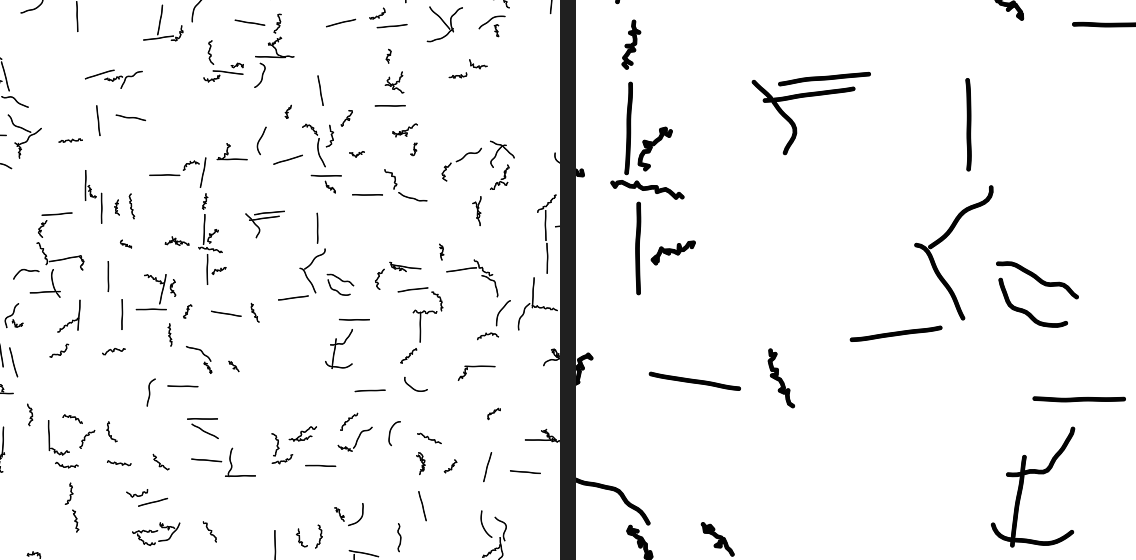
Left, the full canvas; right, a detail of the centre.
Write a Shadertoy shader that draws this pattern.

```glsl
// Scattered short ink strokes on white: straight dashes, soft bends and tight squiggles.
// A jittered cell grid places them; each is a short walk whose heading is steered
// by layered sines, and the nearest distance to any walk gives the ink.

#define GRID 10.0            // cells across the canvas
#define STROKES_PER_CELL 3
#define PRESENCE 0.70        // chance that a stroke is drawn
#define BUNCHING 0.30        // chance that a stroke joins the first of its cell
#define BUNCH_SPREAD 0.03
#define STROKE_LENGTH 0.053
#define STEPS 20             // segments per stroke
#define HALF_WIDTH 0.00140
#define STRAIGHT_SHARE 0.32
#define SQUIGGLE_SHARE 0.42

const float TAU = 6.2831853;
const vec3 PAPER = vec3(1.0);
const vec3 INK = vec3(0.01);

// Four random values from one seed
vec4 hash4(vec3 seed) {
    vec4 q = fract(seed.xyzx * vec4(0.1031, 0.1030, 0.0973, 0.1099));
    q += dot(q, q.wzxy + 33.33);
    return fract((q.xxyz + q.yzzw) * q.zywx);
}

float segmentDistance(vec2 p, vec2 a, vec2 b) {
    vec2 ab = b - a;
    float t = clamp(dot(p - a, ab) / dot(ab, ab), 0.0, 1.0);
    return length(p - a - ab * t);
}

// Walk away from the start, turning with the layered sines
float strokeDistance(vec2 p, vec2 start, vec4 shape, vec4 wave) {
    // Headings favour the horizontal and the vertical
    float jitter = shape.y * 2.0 - 1.0;
    float heading = floor(shape.x * 4.0) * TAU / 4.0;
    float swing = 0.04;
    float bend = 0.12 * (wave.x - 0.5);
    float frequency = 9.0;

    if (shape.z > 1.0 - SQUIGGLE_SHARE) {
        heading += jitter * 0.8;
        swing = mix(0.65, 1.45, wave.y);
        bend = 2.0 * (wave.x - 0.5);
        frequency = mix(17.0, 32.0, wave.z);
    } else if (shape.z > STRAIGHT_SHARE) {
        heading += jitter * 0.75;
        swing = mix(0.1, 0.45, wave.y);
        bend = 2.2 * (wave.x - 0.5);
        frequency = mix(5.0, 14.0, wave.z);
    } else {
        heading += jitter * jitter * jitter * 0.3;
    }

    float nearest = 1.0;
    vec2 a = start;
    for (int i = 0; i < STEPS; i++) {
        float s = (float(i) + 0.5) / float(STEPS);
        float turn = sin(frequency * s + TAU * wave.w)
                   + 0.7 * sin(1.7 * frequency * s + TAU * shape.w);
        float angle = heading + bend * (s - 0.5) * 2.0 + swing * turn;
        vec2 b = a + vec2(cos(angle), sin(angle)) * STROKE_LENGTH / float(STEPS);
        nearest = min(nearest, segmentDistance(p, a, b));
        a = b;
    }
    return nearest;
}

// Nearest stroke among the surrounding cells
float scatterDistance(vec2 p) {
    float nearest = 1.0;
    vec2 home = floor(p * GRID);
    for (int y = -1; y <= 1; y++)
    for (int x = -1; x <= 1; x++) {
        vec2 cell = home + vec2(x, y);
        vec2 anchor = (cell + hash4(vec3(cell + 17.0, 1.0)).xy) / GRID;
        for (int k = 0; k < STROKES_PER_CELL; k++) {
            vec3 seed = vec3(cell + 17.0, float(k) * 7.0 + 1.0);
            vec4 place = hash4(seed);
            if (place.z > PRESENCE) continue;
            vec2 start = (cell + place.xy) / GRID;
            if (place.w < BUNCHING) start = anchor + (place.xy - 0.5) * BUNCH_SPREAD;
            // Skip walks too far away to reach this point
            if (distance(p, start) > STROKE_LENGTH + 0.01) continue;
            nearest = min(nearest, strokeDistance(p, start, hash4(seed + 41.3), hash4(seed + 83.7)));
        }
    }
    return nearest;
}

void mainImage(out vec4 fragColor, in vec2 fragCoord) {
    vec2 p = fragCoord / iResolution.y;
    float softness = 0.55 / iResolution.y;
    float d = scatterDistance(p);
    float ink = 1.0 - smoothstep(HALF_WIDTH - softness, HALF_WIDTH + softness, d);
    fragColor = vec4(mix(PAPER, INK, ink), 1.0);
}
```
